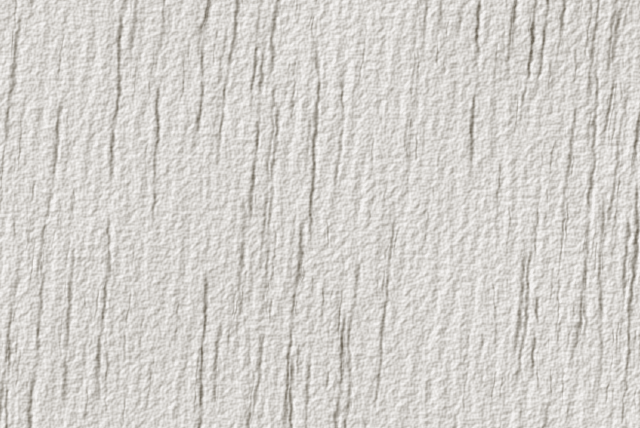
Give the GLSL for this texture, as a WebGL 2 fragment shader.

```glsl
#version 300 es
precision highp float;

uniform vec2 u_resolution;
out vec4 fragColor;

// Colours of the plaster, from deep shadow to lit face
const vec3 SHADOW_COLOR = vec3(0.50, 0.475, 0.43);
const vec3 LIT_COLOR = vec3(0.92, 0.912, 0.902);
const float BASE_LIGHT = 0.84;

// Grain relief; lengths are in canvas heights
const vec2 LIGHT_STEP = vec2(-0.0030, 0.0027);
const float GRAIN_FREQ = 66.0;
const float GRAIN_GAIN = 0.42;
const float PIT_GAIN = 1.3;
const vec2 STREAK_FREQ = vec2(46.0, 7.0);

// Grooves
const float LEAN = 0.09;
const float LEAN_SPREAD = 0.06;
const vec2 LONG_CELL = vec2(0.036, 0.42);
const float LONG_WIDTH = 0.0043;
const float LONG_DENSITY = 0.36;
const vec2 SHORT_CELL = vec2(0.024, 0.13);
const float SHORT_WIDTH = 0.0026;
const float SHORT_DENSITY = 0.30;
const vec2 CLUSTER_FREQ = vec2(3.6, 1.3);
const float CLUSTER_GAIN = 1.3;
const float RIM_LIGHT = 0.17;

vec3 hash(vec2 p) {
    vec3 q = fract(p.xyx * vec3(0.1031, 0.1030, 0.0973));
    q += dot(q, q.yxz + 33.33);
    return fract((q.xxy + q.yzz) * q.zyx);
}

float cornerSlope(vec2 cell, vec2 offset) {
    float angle = 6.2832 * hash(cell).x;
    return dot(vec2(cos(angle), sin(angle)), offset);
}

float gradientNoise(vec2 p) {
    vec2 i = floor(p), f = p - i;
    vec2 u = f * f * f * (f * (f * 6.0 - 15.0) + 10.0);
    vec2 e = vec2(0.0, 1.0);
    float low = mix(cornerSlope(i, f), cornerSlope(i + e.yx, f - e.yx), u.x);
    float high = mix(cornerSlope(i + e.xy, f - e.xy), cornerSlope(i + e.yy, f - e.yy), u.x);
    return mix(low, high, u.y);
}

vec2 shear(vec2 p) {
    return vec2(p.x - LEAN * p.y, p.y);
}

// Height of the sandy surface with its faint drag streaks
float grainHeight(vec2 p) {
    float h = gradientNoise(p * GRAIN_FREQ);
    h += 0.55 * gradientNoise(p * GRAIN_FREQ * 2.1 + 17.0);
    h += 0.5 * gradientNoise(p * GRAIN_FREQ * 0.45 + 41.0);
    return h + 1.1 * gradientNoise(shear(p) * STREAK_FREQ + 5.0);
}

// Scattered tapered grooves: x is shadow, y is the lit far wall
vec2 grooves(vec2 p, vec2 size, float width, float density, float seed) {
    vec2 home = floor(p / size);
    vec2 result = vec2(0.0);
    for (int j = -1; j <= 1; j++) {
        for (int i = -1; i <= 1; i++) {
            vec2 cell = home + vec2(i, j);
            vec3 place = hash(cell + seed);
            vec3 form = hash(cell + seed + 71.0);
            vec2 center = (cell + place.xy) * size;
            float crowd = density + CLUSTER_GAIN * gradientNoise(center * CLUSTER_FREQ + 3.0);
            float present = step(place.z, crowd);
            float along = (p.y - center.y) / (size.y * mix(0.25, 0.75, form.x));
            float tilt = LEAN_SPREAD * (2.0 * form.y - 1.0);
            float across = (p.x - center.x - tilt * (p.y - center.y)) / width;
            float taper = smoothstep(-1.0, -0.4, along) * (1.0 - smoothstep(0.8, 1.0, along));
            float depth = present * taper * mix(0.5, 1.0, form.z);
            float core = exp(-across * across);
            float wall = exp(-(across - 1.9) * (across - 1.9));
            result = max(result, depth * vec2(core, wall));
        }
    }
    return result;
}

void main() {
    vec2 p = gl_FragCoord.xy / u_resolution.y;

    // Grain lit from the upper left
    float relief = grainHeight(p) - grainHeight(p + LIGHT_STEP);
    relief *= relief < 0.0 ? PIT_GAIN : 1.0;
    float light = BASE_LIGHT + GRAIN_GAIN * relief;
    light += 0.06 * gradientNoise(p * 1.7 + 9.0);

    // Ragged, broken grooves
    vec2 q = shear(p);
    q.x += 0.012 * gradientNoise(p * vec2(11.0, 7.0));
    q.x += 0.0055 * gradientNoise(p * vec2(48.0, 38.0) + 23.0);
    float wear = smoothstep(-0.4, 0.1, gradientNoise(p * vec2(32.0, 15.0) + 60.0));
    vec2 cut = grooves(q, LONG_CELL, LONG_WIDTH, LONG_DENSITY, 11.0) * mix(0.3, 1.0, wear);
    vec2 nick = grooves(q, SHORT_CELL, SHORT_WIDTH, SHORT_DENSITY, 137.0) * 0.5 * wear;
    vec2 groove = max(cut, nick);
    light += RIM_LIGHT * groove.y * (1.0 - groove.x) - 0.75 * groove.x;

    vec3 color = mix(SHADOW_COLOR, LIT_COLOR, clamp(light, -0.15, 1.08));
    fragColor = vec4(color, 1.0);
}
```
